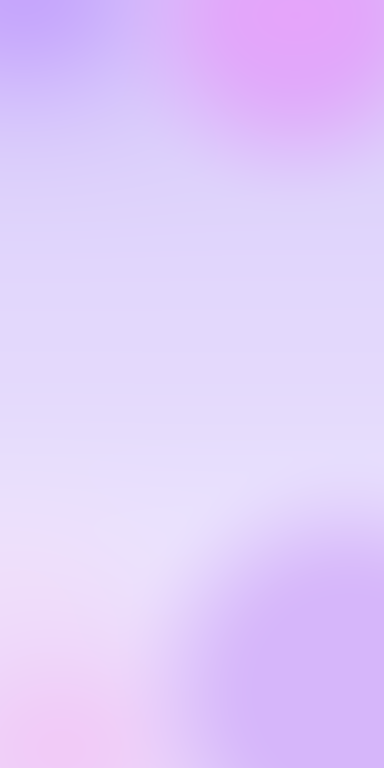
This background is drawn by a Shadertoy shader. Its source:

```glsl
const vec3 SKY_TOP = vec3(0.865, 0.820, 0.985);
const vec3 SKY_MIDDLE = vec3(0.893, 0.850, 0.988);
const vec3 SKY_BOTTOM = vec3(0.918, 0.890, 0.994);
const vec3 PERIWINKLE = vec3(0.775, 0.650, 0.990);
const vec3 ORCHID = vec3(0.880, 0.660, 0.980);
const vec3 ORCHID_CORE = vec3(0.898, 0.645, 0.980);
const vec3 VIOLET = vec3(0.840, 0.715, 0.980);
const vec3 BLUSH = vec3(0.940, 0.875, 0.980);
const vec3 ROSE = vec3(0.945, 0.795, 0.970);

// Glow centres, in canvas widths from the lower left
const vec2 PERIWINKLE_CENTER = vec2(0.06, 2.02);
const vec2 ORCHID_CENTER = vec2(0.77, 1.96);
const vec2 VIOLET_CENTER = vec2(0.91, 0.20);
const vec2 BLUSH_CENTER = vec2(0.02, 0.44);
const vec2 ROSE_CENTER = vec2(0.16, 0.05);

// Disc radii at half strength, and the half width of their soft edges
const float ORCHID_RADIUS = 0.33;
const float ORCHID_BLUR = 0.20;
const float VIOLET_RADIUS = 0.44;
const float VIOLET_BLUR = 0.20;

float softDisc(vec2 p, vec2 center, float radius, float blur) {
    return 1.0 - smoothstep(radius - blur, radius + blur, distance(p, center));
}

float gaussian(vec2 p, vec2 center, vec2 spread) {
    vec2 d = (p - center) / spread;
    return exp(-dot(d, d));
}

vec3 skyGradient(float y) {
    vec3 lower = mix(SKY_BOTTOM, SKY_MIDDLE, smoothstep(0.5, 1.1, y));
    return mix(lower, SKY_TOP, smoothstep(1.0, 1.75, y));
}

void mainImage(out vec4 fragColor, in vec2 fragCoord) {
    vec2 p = fragCoord / iResolution.xy * vec2(1.0, 2.0);
    vec3 color = skyGradient(p.y);

    // Upper corners
    color = mix(color, PERIWINKLE, gaussian(p, PERIWINKLE_CENTER, vec2(0.38, 0.30)));
    color = mix(color, ORCHID, softDisc(p, ORCHID_CENTER, ORCHID_RADIUS, ORCHID_BLUR));
    color = mix(color, ORCHID_CORE, gaussian(p, ORCHID_CENTER, vec2(0.18, 0.12)));

    // Lower left warmth
    color = mix(color, BLUSH, 0.85 * gaussian(p, BLUSH_CENTER, vec2(0.36, 0.25)));
    color = mix(color, ROSE, gaussian(p, ROSE_CENTER, vec2(0.36, 0.29)));

    // Lower right disc
    color = mix(color, VIOLET, softDisc(p, VIOLET_CENTER, VIOLET_RADIUS, VIOLET_BLUR));

    fragColor = vec4(color, 1.0);
}
```
